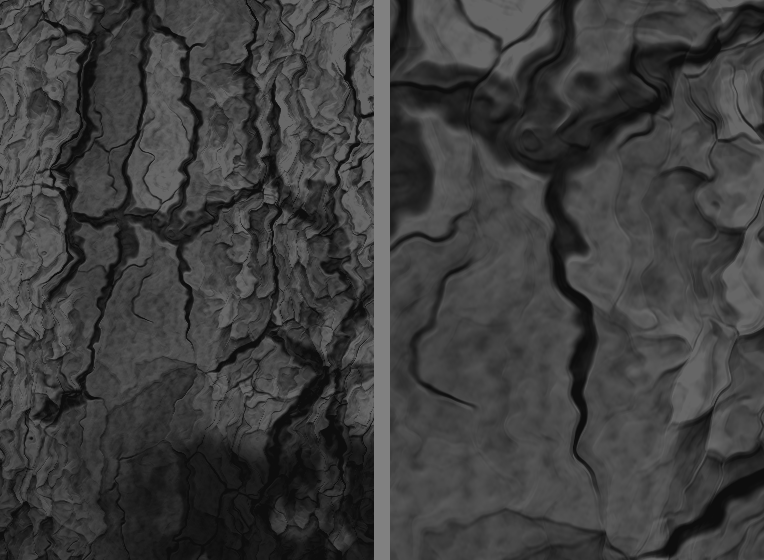
Left, the full canvas; right, a detail of the centre.
Give the GLSL for this texture, as a WebGL 2 fragment shader.

```glsl
#version 300 es
precision highp float;

uniform vec2 u_resolution;
out vec4 fragColor;

float hash(vec2 p) {
  return fract(sin(dot(p, vec2(127.1, 311.7))) * 43758.5453);
}

float noise(vec2 p) {
  vec2 cell = floor(p);
  vec2 f = fract(p);
  f = f * f * (3.0 - 2.0 * f);
  float low = mix(hash(cell), hash(cell + vec2(1.0, 0.0)), f.x);
  float high = mix(hash(cell + vec2(0.0, 1.0)), hash(cell + 1.0), f.x);
  return mix(low, high, f.y);
}

float fbm(vec2 p, int octaves) {
  float sum = 0.0, total = 0.0, amplitude = 0.5;
  for (int i = 0; i < octaves; i++) {
    sum += amplitude * noise(p);
    total += amplitude;
    p = mat2(1.6, 1.2, -1.2, 1.6) * p + 17.3;
    amplitude *= 0.5;
  }
  return sum / total;
}

// x: height of a randomly raised and tilted plate, y: distance to its border
vec2 plates(vec2 p, float tilt) {
  vec2 home = floor(p);
  float nearest = 9.0, second = 9.0, level = 0.0;
  for (int j = -1; j <= 1; j++) {
    for (int i = -1; i <= 1; i++) {
      vec2 cell = home + vec2(i, j);
      vec2 site = cell + 0.05 + 0.9 * vec2(hash(cell), hash(cell + 53.1));
      vec2 offset = p - site;
      float d = length(offset);
      if (d < nearest) {
        second = nearest;
        nearest = d;
        float raised = hash(cell + 91.7);
        level = raised + tilt * dot(offset, vec2(raised - 0.5, -0.7));
      } else {
        second = min(second, d);
      }
    }
  }
  return vec2(level, second - nearest);
}

// Plate height with a softened border
float ledge(vec2 plate, float softness) {
  return mix(0.3, plate.x, smoothstep(0.0, softness, plate.y));
}

// Stepped layers with softened risers
float terrace(float x) {
  return floor(x) + smoothstep(0.55, 1.0, fract(x));
}

// Long vertical fissure, open above a given height
float fissure(vec2 p, float x, float lean, float bottom, float width) {
  float offset = abs(p.x - x - lean * (p.y - 0.7));
  float open = smoothstep(bottom, bottom + 0.08, p.y);
  return open * (1.0 - smoothstep(0.4 * width, width, offset));
}

// Flaky flanks on both sides of a smoother centre
float roughness(vec2 p) {
  float x = p.x + 0.12 * (fbm(p * 5.0, 2) - 0.5);
  return max(1.0 - smoothstep(0.11, 0.17, x), smoothstep(0.38, 0.44, x));
}

float barkHeight(vec2 p, float rough) {
  vec2 wander = vec2(fbm(p * 9.0, 4), fbm(p * 9.0 + 31.7, 4)) - 0.5;
  vec2 jag = vec2(fbm(p * 50.0, 2), fbm(p * 50.0 + 11.3, 2)) - 0.5;
  vec2 q = p + wander * vec2(0.1, 0.09) + 0.018 * jag;
  q.x -= 0.12 * q.y;
  vec2 slab = plates(q * vec2(7.0, 3.3) + 2.0, 0.4);
  vec2 flake = plates(q * vec2(14.0, 6.0) + 9.0, 0.6);
  vec2 chip = plates(q * vec2(38.0, 17.0) + 5.0, 0.9);

  // Sparse deep gaps and thin cracks
  float opening = noise(p * vec2(9.0, 4.0) + 4.0);
  float gapWidth = mix(0.03, 0.16, smoothstep(0.5, 0.9, opening));
  float gap = 1.0 - smoothstep(0.4 * gapWidth, gapWidth, slab.y);
  gap *= smoothstep(0.45, 0.62, opening);
  float fissureWidth = 0.002 + 0.017 * opening;
  gap = max(gap, fissure(q, 0.06, 0.0, 0.45, fissureWidth));
  gap = max(gap, fissure(q, 0.34, -0.08, 0.66, fissureWidth));
  float crack = 1.0 - smoothstep(0.0, 0.06, flake.y);
  crack *= smoothstep(0.45, 0.65, noise(p * 13.0 + 7.0));

  float layers = terrace(fbm(q * vec2(38.0, 18.0), 4) * 8.0) / 8.0 - 0.45;
  float fibre = fbm(q * vec2(75.0, 14.0), 3) - 0.5;
  float grain = fbm(p * vec2(130.0, 85.0), 3) - 0.5;
  float recess = smoothstep(0.45, 0.7, noise(p * vec2(7.0, 2.5) + 21.0));

  return 0.1 + 0.5 * ledge(slab, 0.03) + 0.36 * ledge(flake, 0.04)
    + mix(0.06, 0.5, rough) * (ledge(chip, 0.08) - 0.15)
    + layers * mix(0.35, 1.1, rough) + 0.25 * fibre + 0.25 * grain
    - 0.25 * recess - 0.3 * crack - 0.7 * gap;
}

// Darkening by higher bark around the point
float occlusion(vec2 p, float height, float rough) {
  float sum = 0.0;
  for (int i = 0; i < 8; i++) {
    float angle = 2.4 * float(i);
    float radius = 0.003 + 0.0013 * float(i);
    vec2 around = p + radius * vec2(cos(angle), sin(angle));
    sum += max(0.0, barkHeight(around, rough) - height);
  }
  return exp(-0.28 * sum);
}

void main() {
  vec2 p = gl_FragCoord.xy / u_resolution.y;
  float rough = roughness(p);
  float height = barkHeight(p, rough);

  // Light from above and slightly left
  float texel = 0.002;
  float slopeX = barkHeight(p + vec2(texel, 0.0), rough) - height;
  float slopeY = barkHeight(p + vec2(0.0, texel), rough) - height;
  float light = clamp(0.4 * slopeX - 0.8 * slopeY, -0.14, 0.08);

  float tone = mix(0.08, 0.4, clamp((height + 0.5) / 1.5, 0.0, 1.0));
  tone = (tone + 0.5 * light) * occlusion(p, height, rough);
  tone *= 0.85 + 0.36 * fbm(p * vec2(6.0, 4.0) + 3.0, 3);

  // Damp, mottled shade at the foot, deepest on the right
  float foot = p.y + 0.2 * (fbm(p * 8.0, 4) - 0.5);
  float shade = 1.0 - smoothstep(0.17, 0.32, foot);
  shade *= 1.0 - 0.5 * smoothstep(0.52, 0.68, fbm(p * vec2(20.0, 13.0), 3));
  tone *= 1.0 - shade * mix(0.25, 0.72, smoothstep(0.12, 0.4, p.x));

  fragColor = vec4(vec3(clamp(tone, 0.05, 0.4)), 1.0);
}
```
